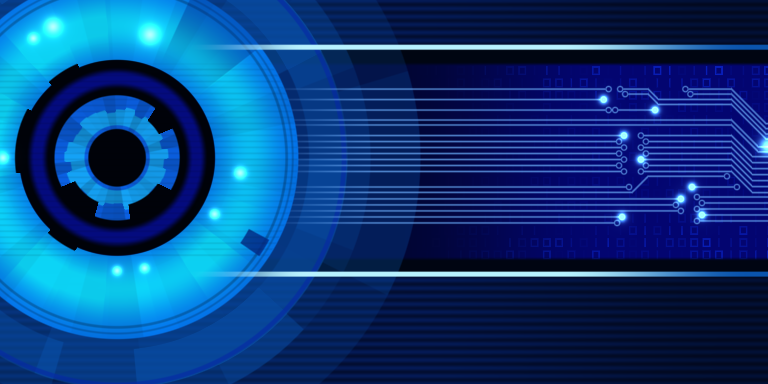
This background is drawn by a WebGL 2 fragment shader. Its source:

```glsl
#version 300 es
precision highp float;
// Glowing segmented dial beside a dark blue circuit band with scan lines.
uniform vec2 u_resolution;
out vec4 color;

#define DIAL vec2(.305, .589)
#define BAND vec2(.32, .839)
#define RAILS vec2(.286, .877)
#define SCAN_PITCH .0208
#define PITCH .0156
#define WIRE .0021
#define PAD .0068
#define STAGGER .013
#define FAN_X 1.905
#define AZURE vec3(.01, .45, .95)
#define CYAN vec3(.05, .87, 1.)

const float TAU = 6.28318;
const vec2 FLAT = vec2(3., 0.);
float px;  // one pixel in canvas heights

float hash(vec2 v) { return fract(sin(dot(v, vec2(12.9898, 78.233))) * 43758.5453); }
float inside(float d) { return smoothstep(px, -px, d); }
float ring(float r, float a, float b) { return inside(max(a - r, r - b)); }

// Angular wedge around the direction mid
float wedge(float ang, float r, float mid, float w) {
  return inside((abs(ang - mid) - w) * r);
}

// Random level per sector, with smoothed radial edges
float sectors(float ang, float r, float n, float seed) {
  float t = fract(ang / TAU) * n, i = floor(t);
  float w = min(.5, 2. * n * px / (TAU * max(r, .02)));
  float next = hash(vec2(mod(i + 1., n), seed));
  return mix(hash(vec2(i, seed)), next, smoothstep(1. - w, 1., t - i));
}

float spark(vec2 p, vec2 c, float s) {
  float d = length(p - c) / s;
  return 1.2 * exp(-d * d) + .3 * exp(-d);
}
float dialSpark(vec2 q, float deg, float r, float s) {
  float a = radians(deg);
  return spark(q, r * vec2(cos(a), sin(a)), s);
}

// Height of a wire: one slanted step, then a fan near the right edge
float route(float x, float y, vec2 bend, float fan) {
  return y - sign(bend.y) * clamp(x - bend.x, 0., abs(bend.y)) - clamp(x - FAN_X, 0., fan);
}

// Parallel wires with round pads; x = coverage, y = glow of the lit wire
vec2 bus(vec2 p, float top, float pitch, int n, float x0, float x1, vec2 bend, float fan, int lit) {
  vec2 sum = vec2(0.);
  for (int i = 0; i < n; i++) {
    float y = top - pitch * float(i), s = STAGGER * float(i % 2);
    vec2 a = vec2(x0 + s, y), b = vec2(x1 - s, route(x1 - s, y, bend, fan));
    float h = route(p.x, y, bend, fan);
    float slope = (route(p.x + .001, y, bend, fan) - h) / .001;
    float d = abs(p.y - h) / sqrt(1. + slope * slope) - WIRE;
    d = max(d, max(a.x - p.x, p.x - b.x) + PAD);
    float pads = abs(min(length(p - a), length(p - b)) - PAD) - .0016;
    sum.x = max(sum.x, inside(min(d, pads)));
    if (i == lit) sum.y += spark(p, a, .011) + spark(p, b, .011);
  }
  return sum;
}

// Wire groups from top to bottom
vec2 circuit(vec2 p) {
  vec2 c = bus(p, .768, .0273, 3, -.1, 1.585, FLAT, 0., 1);
  c += bus(p, .768, STAGGER, 2, 1.615, 2.1, vec2(1.688, .027), .09, -1);
  c += bus(p, .768, STAGGER, 2, 1.785, 2.1, FLAT, .09, -1);
  c += bus(p, .7135, 0., 1, 1.602, 1.706, FLAT, 0., -1);
  c += bus(p, .6875, STAGGER, 2, -.1, 2.1, FLAT, .07, -1);
  c += bus(p, .647, PITCH, 7, -.1, 1.625, FLAT, 0., 0);
  c += bus(p, .647, PITCH, 7, 1.669, 2.1, FLAT, .055, 4);
  c += bus(p, .513, 0., 1, -.1, 1.638, FLAT, 0., -1);
  c += bus(p, .499, 0., 1, -.1, 1.893, vec2(1.646, -.042), 0., -1);
  c += bus(p, .482, PITCH, 3, -.1, 1.773, FLAT, 0., 0);
  c += bus(p, .435, PITCH, 2, -.1, 1.62, FLAT, 0., 0);
  c += bus(p, .487, PITCH, 5, 1.815, 2.1, FLAT, 0., 3);
  c += bus(p, .513, 0., 1, 1.802, 1.919, FLAT, 0., -1);
  c.y += spark(p, vec2(1.706, .7135), .011) + spark(p, vec2(1.802, .513), .011);
  c.y += spark(p, vec2(2., .62), .02);
  return c;
}

// Bright segmented ring, dark core and inner gauge
vec3 dial(vec3 col, float r, float ang) {
  float level = sectors(ang, r, 19., 11.), fine = sectors(ang, r, 31., 4.);
  float heat = (r - .345) / .075;
  heat = exp(-heat * heat) * (.75 + .5 * level);
  vec3 disc = mix(AZURE, CYAN, min(heat, 1.)) * (.93 + .07 * fine);
  disc *= 1. - .25 * ring(r, .438, .445) - .2 * ring(r, .455, .46);
  float shade = .35 * wedge(ang, r, .9, .24) * smoothstep(.26, .4, r);
  shade += .8 * wedge(ang, r, -.55, .055) * ring(r, .39, .45);
  disc = mix(disc, vec3(.01, .15, .5), shade);
  col = mix(col, disc, ring(r, .255, .472) * .96);
  float core = .254 + .012 * smoothstep(.75, .8, level);
  col = mix(col, vec3(0., .008, .035), inside(r - core));
  col += vec3(.015, .035, .46) * smoothstep(.03, .008, abs(r - .207));
  float tooth = 1. - wedge(ang, r, .7, .2) - wedge(ang, r, -2.3, .35) - wedge(ang, r, -.95, .4);
  vec3 gauge = mix(vec3(.04, .38, .9), vec3(.08, .64, .97), ring(r, .085, .118 + .02 * fine));
  return mix(col, gauge * (.8 + .2 * fine), ring(r, .075, .125 + .038 * tooth));
}

void main() {
  px = 1. / u_resolution.y;
  vec2 p = gl_FragCoord.xy * px, q = p - DIAL;
  float r = length(q), ang = atan(q.y, q.x);

  // scanned backdrop and circuit band
  float scan = .5 + .5 * cos(TAU * p.y / SCAN_PITCH);
  vec3 col = mix(vec3(.008, .045, .16), vec3(.012, .085, .28), scan);
  col *= mix(1.2, .75, smoothstep(1., 2., p.x));
  col = mix(col, vec3(0., .02, .07), ring(p.y, RAILS.x, RAILS.y));
  float band = smoothstep(0., .012, min(p.y - BAND.x, BAND.y - p.y));
  col = mix(col, mix(vec3(.005, .02, .2), vec3(.01, .02, .44), smoothstep(1., 1.6, p.x)), band);

  // faint grid of small boxes and bars
  vec2 grid = p / .032, id = floor(grid), cell = abs(fract(grid) - .5);
  float box = max(cell.x - step(.5, hash(id)) * .26, cell.y - .3);
  float glyph = smoothstep(.1, .03, abs(box)) * hash(id + 7.) * band;
  glyph *= .2 + .6 * smoothstep(.13, .24, abs(p.y - .58));
  col += vec3(.03, .14, .4) * glyph * smoothstep(1.05, 1.8, p.x);

  // outer arcs
  float halo = ring(r, .3, .6) * (.38 + .4 * sectors(ang, r, 13., 3.));
  halo += ring(r, .5, .66) * .4 * sectors(ang, r, 17., 5.);
  halo += ring(r, .6, .79) * (.2 + .12 * wedge(ang, r, -.09, .38));
  col = mix(col, vec3(.03, .31, .66), min(halo, .85));
  col = mix(col, vec3(.02, .15, .65), .6 * ring(r, .585, .597));

  // wires emerge from behind the dial
  vec2 wires = circuit(p);
  col = mix(col, vec3(.4, .65, .95), min(wires.x, 1.) * .75 * smoothstep(.65, 1., p.x));
  col = dial(col, r, ang);
  float stripe = smoothstep(.3, 0., abs(fract(p.y / PITCH) - .5)) * band;
  col *= 1. - .08 * stripe * inside(r - .47);

  // two light rails
  float rails = min(abs(p.y - RAILS.x), abs(p.y - RAILS.y));
  vec3 rail = mix(vec3(.72, .95, 1.), vec3(.04, .33, .68), smoothstep(1.45, 1.95, p.x));
  col = mix(col, rail, smoothstep(.48, .8, p.x) * smoothstep(.009, .004, rails));

  // sparks on the dial and lit pads
  float light = wires.y + dialSpark(q, 116., .38, .018) + dialSpark(q, 125., .38, .011);
  light += dialSpark(q, 75., .332, .02) + dialSpark(q, 180., .297, .012);
  light += dialSpark(q, -7., .323, .013) + dialSpark(q, -30., .293, .011);
  light += dialSpark(q, -90., .294, .01) + dialSpark(q, -76., .296, .01);
  color = vec4(min(col + vec3(.45, .9, 1.) * light, 1.), 1.);
}
```
